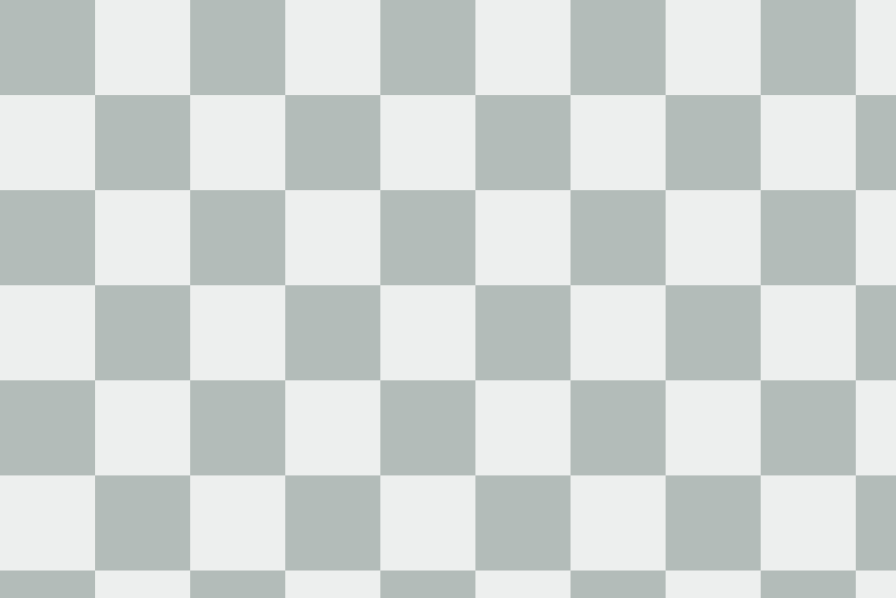
Give the GLSL for this pattern, as a Shadertoy shader.

```glsl
// Antialiased square wave per axis: +1 on even cells, -1 on odd cells
vec2 squareWave(vec2 cell, float pixel) {
    vec2 edgeDistance = abs(mod(cell - 0.5, 2.0) - 1.0) - 0.5;
    return clamp(edgeDistance / (0.5 * pixel), -1.0, 1.0);
}

void mainImage(out vec4 fragColor, in vec2 fragCoord) {
    // Square cells counted from the top left corner, 9.423 across the width
    float pixel = 9.423 / iResolution.x;
    vec2 cell = vec2(fragCoord.x, iResolution.y - fragCoord.y) * pixel;

    // Cells of equal parity on both axes are dark
    vec2 wave = squareWave(cell, pixel);
    float dark = 0.5 + 0.5 * wave.x * wave.y;

    vec3 paleGrey = vec3(0.929, 0.937, 0.933);
    vec3 sageGrey = vec3(0.702, 0.737, 0.725);
    fragColor = vec4(mix(paleGrey, sageGrey, dark), 1.0);
}
```
